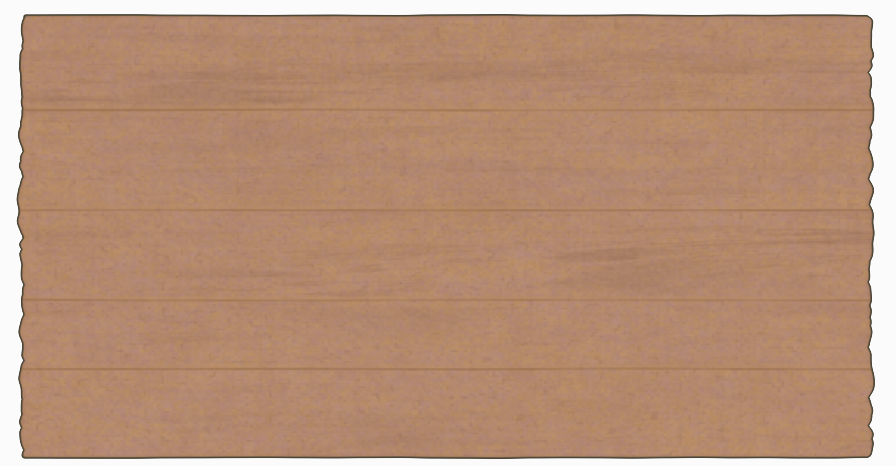
This texture is drawn by a Shadertoy shader. Its source:

```glsl
// A pale wooden board of horizontal planks with burnt, ragged ends on white.

const vec3 PAPER = vec3(0.985);
const vec3 TAN   = vec3(0.735, 0.573, 0.467);
const vec3 HONEY = vec3(0.755, 0.588, 0.415);
const vec3 ROSE  = vec3(0.722, 0.560, 0.510);
const vec3 UMBER = vec3(0.630, 0.475, 0.385);
const vec3 SEAM  = vec3(0.610, 0.455, 0.300);
const vec3 BURN  = vec3(0.610, 0.430, 0.310);
const vec3 CHAR  = vec3(0.300, 0.275, 0.215);

float hash(vec2 p) {
    return fract(sin(dot(p, vec2(127.1, 311.7))) * 43758.5453);
}

float noise(vec2 p) {
    vec2 i = floor(p), f = fract(p);
    f = f * f * (3.0 - 2.0 * f);
    return mix(mix(hash(i), hash(i + vec2(1, 0)), f.x),
               mix(hash(i + vec2(0, 1)), hash(i + vec2(1, 1)), f.x), f.y);
}

float fbm(vec2 p) {
    float sum = 0.0, amp = 0.5;
    for (int i = 0; i < 4; i++) {
        sum += amp * noise(p);
        p = p * 2.03 + 17.3;
        amp *= 0.5;
    }
    return sum / 0.9375;
}

// Scalloped depth of the torn ends along y
float tear(float y, float seed) {
    float bite = abs(2.0 * noise(vec2(y * 17.0, seed)) - 1.0);
    float chip = abs(2.0 * noise(vec2(y * 42.0, seed + 5.0)) - 1.0);
    return 0.011 * (1.0 - bite) + 0.005 * (1.0 - chip);
}

// Distance inwards from the outline, positive on the wood
float boardDepth(vec2 p, float width) {
    float left = p.x - 0.034 - tear(p.y, 3.0);
    float right = width - 0.042 - tear(p.y, 11.0) - p.x;
    float wave = 0.002 * noise(vec2(p.x * 14.0, 7.0));
    float ends = min(left, right);
    float sides = min(p.y - 0.015, 0.970 - p.y) - wave;
    // Slightly rounded corners
    vec2 c = max(0.012 - vec2(ends, sides), 0.0);
    return min(min(ends, sides), 0.012 - length(c));
}

// Soft band around a sloping line
float band(vec2 p, float y, float slope, float halfWidth) {
    float d = (p.y - y - slope * p.x) / halfWidth;
    return exp(-d * d);
}

// Dark figure: long streaks that climb gently in the middle plank
float figure(vec2 p) {
    float climb = band(p, 0.45, 0.0, 0.09) * 0.075 * smoothstep(0.3, 1.9, p.x);
    vec2 q = vec2(p.x, p.y - climb + 0.008 * noise(p * vec2(3.0, 5.0)));
    float broad = smoothstep(0.52, 0.78, fbm(q * vec2(2.2, 36.0)));
    float fine = smoothstep(0.50, 0.80, fbm(q * vec2(9.0, 105.0) + 40.0));
    float zone = 0.35 + 0.5 * band(p, 0.81, 0.012, 0.055)
               + 0.65 * band(p, 0.37, 0.055, 0.055) * smoothstep(0.3, 0.7, p.x);
    return zone * (0.7 * broad + 0.55 * fine);
}

// Mottled wood: honey and rose specks over tan
vec3 wood(vec2 p) {
    float mottle = 0.5 * noise(p * vec2(95.0, 125.0))
                 + 0.3 * noise(p * vec2(170.0, 190.0) + 9.0)
                 + 0.4 * fbm(p * vec2(4.0, 26.0) + 21.0);
    vec3 col = mix(TAN, HONEY, 0.9 * smoothstep(0.60, 0.88, mottle));
    col = mix(col, ROSE, 0.9 * smoothstep(0.56, 0.34, mottle));
    col = mix(col, UMBER, 0.75 * figure(p));
    float speck = smoothstep(0.76, 0.95, noise(p * vec2(100.0, 130.0) + 60.0));
    col = mix(col, UMBER, 0.35 * speck);
    col += 0.035 * (noise(p * 150.0 + 80.0) - 0.5);
    return col + 0.02 * (fbm(p * vec2(2.0, 7.0) + 33.0) - 0.5);
}

// Thin joint with a faint light lip above it
vec3 joint(vec3 col, vec2 p, float y, float px) {
    float d = p.y - y - 0.002 * (noise(vec2(p.x * 3.0, y * 90.0)) - 0.5);
    float wear = 0.3 + 0.45 * noise(vec2(p.x * 8.0, y * 50.0));
    float line = 1.0 - smoothstep(0.001, 0.002 + px, abs(d));
    float lip = 1.0 - smoothstep(0.001, 0.003 + px, abs(d - 0.006));
    col = mix(col, HONEY, 0.4 * lip);
    return mix(col, SEAM, wear * line);
}

void mainImage(out vec4 fragColor, in vec2 fragCoord) {
    float px = 1.0 / iResolution.y;
    vec2 p = fragCoord * px;
    float depth = boardDepth(p, iResolution.x * px);

    // Planks and joints
    vec3 col = wood(p);
    vec4 joints = vec4(0.764, 0.549, 0.356, 0.208);
    for (int i = 0; i < 4; i++) col = joint(col, p, joints[i], px);

    // Burnt rim, then the charred outline
    float scorch = exp(-max(depth, 0.0) / 0.013) * (0.6 + 0.4 * noise(p * 30.0));
    col = mix(col, BURN, 0.75 * scorch);
    col = mix(CHAR, col, smoothstep(0.0015, 0.0035 + px, depth));

    // Cut out on paper
    col = mix(PAPER, col, smoothstep(-0.5 * px, 0.5 * px, depth));
    fragColor = vec4(col, 1.0);
}
```
